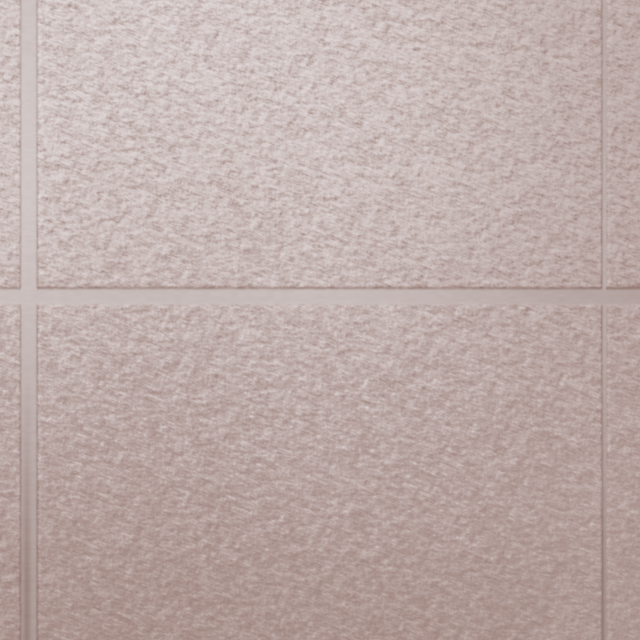
Write a Shadertoy shader that draws this texture.

```glsl
// Large glazed tiles with a pitted, slanted grain, split by pale recessed joints.
// A lattice of joints is laid over embossed value noise, and a broad light
// falling from the upper left maps everything onto one rosy colour ramp.

const vec3 DARK_GLAZE = vec3(0.62, 0.515, 0.49);
const vec3 PALE_GLAZE = vec3(0.84, 0.80, 0.795);
const float PITCH = 0.899;                  // distance between joints
const vec2 JOINT_ORIGIN = vec2(0.045, 0.537);
const float WIDE_JOINT = 0.0130;            // half width at the left
const float NARROW_JOINT = 0.0035;          // half width at the right
const float EDGE_WIDTH = 0.0021;            // dark line beside a joint
const vec2 GRAIN_SCALE = vec2(92.0, 140.0); // along and across the streaks
const float GRAIN_ANGLE = -0.42;
const float GRAIN_STRENGTH = 0.58;
const float EMBOSS_STRENGTH = 0.50;
const float PIT_SKEW = 0.9;                 // pits above, flecks below
const float TILE_VARIATION = 0.02;

float hash(vec2 cell) {
    uvec2 q = uvec2(ivec2(cell)) * uvec2(1597u, 3571u);
    uint n = (q.x ^ (q.y << 7)) * 747796u + 2891u;
    n = (n ^ (n >> 15)) * 277803u;
    n = (n ^ (n >> 13)) * 668265u;
    return float((n ^ (n >> 16)) & 65535u) / 65535.0;
}

float valueNoise(vec2 p) {
    vec2 i = floor(p), f = fract(p);
    f = f * f * (3.0 - 2.0 * f);
    return mix(mix(hash(i), hash(i + vec2(1, 0)), f.x),
               mix(hash(i + vec2(0, 1)), hash(i + vec2(1, 1)), f.x), f.y);
}

// Centred height of the glaze, stretched along the grain direction
float grainHeight(vec2 p) {
    float c = cos(GRAIN_ANGLE), s = sin(GRAIN_ANGLE);
    vec2 q = vec2(c * p.x + s * p.y, c * p.y - s * p.x) * GRAIN_SCALE;
    float height = 0.0, weight = 0.5;
    for (int octave = 0; octave < 3; octave++) {
        height += weight * (valueNoise(q) - 0.5);
        q = q * 1.9 + vec2(17.3, 41.7);
        weight *= 0.66;
    }
    return height;
}

// Soft line around zero, never thinner than a pixel
float softLine(float d, float width, float pixel) {
    float w = max(width, 0.7 * pixel);
    return exp(-d * d / (w * w));
}

float band(float d, float halfWidth, float blur) {
    return 1.0 - smoothstep(halfWidth - blur, halfWidth + blur, abs(d));
}

void mainImage(out vec4 fragColor, in vec2 fragCoord) {
    vec2 uv = fragCoord / iResolution.xy;
    float pixel = 1.0 / min(iResolution.x, iResolution.y);
    float blur = max(0.0015, pixel);

    // Broad light, fading to the bottom and the right
    float right = smoothstep(0.45, 1.05, uv.x);
    float light = 0.24 + 0.65 * smoothstep(-0.08, 0.90, uv.y);
    light -= 0.38 * right * smoothstep(0.0, 0.9, uv.y);
    light += 0.06 * (valueNoise(uv * 4.0 + 5.0) - 0.5);

    // Signed distance to the nearest joint on each axis
    vec2 grid = (uv - JOINT_ORIGIN) / PITCH;
    vec2 d = (grid - round(grid)) * PITCH;
    vec2 halfWidth = vec2(mix(WIDE_JOINT, NARROW_JOINT, smoothstep(0.1, 0.9, uv.x)),
                          WIDE_JOINT);
    float upright = band(d.x, halfWidth.x, blur);
    float level = band(d.y, halfWidth.y, 2.0 * blur);
    float joint = max(upright, level);

    // Grain: dark pits in the bright upper part, pale flecks below
    float grain = grainHeight(uv);
    float emboss = grain - grainHeight(uv + vec2(-0.0025, 0.0035));
    float relief = GRAIN_STRENGTH * grain + EMBOSS_STRENGTH * emboss;
    relief -= PIT_SKEW * mix(-0.6, 1.0, smoothstep(0.2, 0.8, uv.y)) * relief * relief;
    relief *= mix(0.72, 1.0, smoothstep(0.0, 0.45, uv.y)) * (1.0 - 0.2 * right);
    float tile = light + relief + TILE_VARIATION * (hash(floor(grid) + 8.0) - 0.5);

    // Smooth joint filling with faint lengthwise streaks
    float streak = valueNoise(uv * vec2(90.0, 260.0)) - 0.5;
    float filling = light + 0.09 + 0.08 * streak - 0.12 * right * level;
    filling -= 0.10 * upright * smoothstep(0.6, 1.0, uv.y);
    float low = 1.0 - smoothstep(0.05, 0.5, uv.y);
    filling -= 0.36 * low * upright * softLine(d.x + 0.003, 0.006, pixel);
    float shade = mix(tile, filling, joint);

    // Dark lines along the joint edges, interrupted at crossings
    float leftEdge = softLine(d.x + halfWidth.x, EDGE_WIDTH, pixel);
    float rightEdge = softLine(d.x - halfWidth.x, EDGE_WIDTH, pixel);
    float wear = 0.75 + 0.5 * valueNoise(uv * 150.0);
    shade -= 0.32 * wear * (1.0 - level) * (leftEdge + rightEdge * (1.0 - 0.85 * uv.x));
    float topEdge = softLine(d.y - halfWidth.y, 1.3 * EDGE_WIDTH, pixel);
    shade -= 0.50 * wear * (1.0 - upright) * topEdge;

    // Pale lip under the level joint and beside the upright one
    shade += 0.05 * softLine(d.y + halfWidth.y, 0.005, pixel);
    shade += 0.07 * softLine(d.x - halfWidth.x - 0.004, 0.003, pixel) * (1.0 - level);

    vec3 color = mix(DARK_GLAZE, PALE_GLAZE, clamp(shade, -0.1, 1.15));
    float grey = dot(color, vec3(0.333));
    color = mix(color, vec3(grey), 0.16 * joint);
    fragColor = vec4(color, 1.0);
}
```
